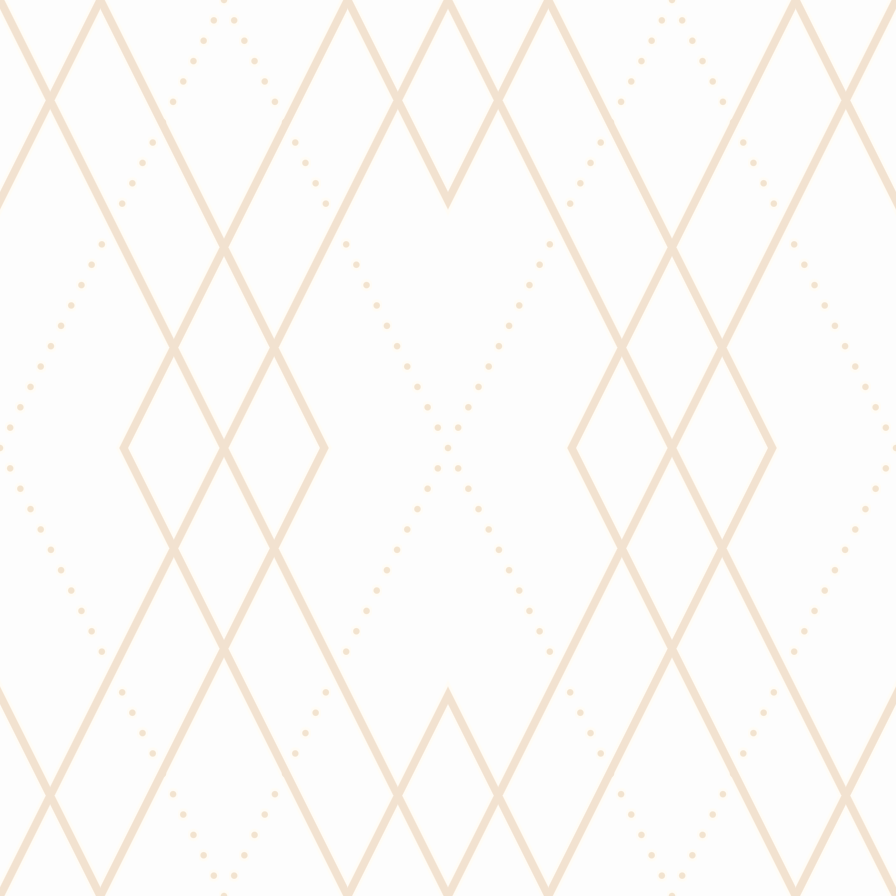
Write a WebGL 1 fragment shader that draws this pattern.

```glsl
precision highp float;
// Pale argyle: tall interlaced beige diamonds with a dotted diamond between them.

uniform vec2 u_resolution;

#define REPEATS vec2(2.0, 1.0)            // tiles across and down
#define INSET 0.448                       // shift of the second set of lines, in half tiles
#define DOTS_PER_SIDE 22.0
#define LINE_HALF_WIDTH 0.0044            // fractions of the canvas
#define DOT_RADIUS 0.0036
#define HALO_WIDTH 0.0045
#define PAPER_COLOR vec3(0.992, 0.992, 0.992)
#define HALO_COLOR vec3(1.0, 0.99, 0.965)
#define LINE_COLOR vec3(0.95, 0.885, 0.815)
#define DOT_COLOR vec3(0.95, 0.89, 0.81)

// Distance to the solid diagonals; q is the mirrored quarter tile, 0 to 1.
float latticeDistance(vec2 q, vec2 halfTile) {
  float falling = q.y + q.x;
  float rising = q.y - q.x;
  float d = min(abs(rising), abs(rising - INSET));
  d = min(d, abs(abs(falling - 1.0) - (1.0 - INSET)));
  return d / length(1.0 / halfTile);
}

// Distance to the nearest dot centre along the side x + y = 1.
float dotDistance(vec2 q, vec2 halfTile) {
  float x = floor(q.x * DOTS_PER_SIDE + 0.5) / DOTS_PER_SIDE;
  return length((q - vec2(x, 1.0 - x)) * halfTile);
}

// Antialiased coverage of a shape with signed distance d.
float coverage(float d, float pixel) {
  return 1.0 - smoothstep(-0.8 * pixel, 0.8 * pixel, d);
}

void main() {
  vec2 uv = gl_FragCoord.xy / u_resolution;
  float pixel = 1.0 / min(u_resolution.x, u_resolution.y);

  // Mirror each tile about its centre.
  vec2 halfTile = 0.5 / REPEATS;
  vec2 q = abs(fract(uv * REPEATS) * 2.0 - 1.0);

  float line = latticeDistance(q, halfTile) - LINE_HALF_WIDTH;
  float spot = dotDistance(q, halfTile) - DOT_RADIUS;

  // Paper with a faint warm halo, then dots, then lines on top.
  float halo = 1.0 - smoothstep(0.5 * HALO_WIDTH, HALO_WIDTH, min(line, spot));
  vec3 color = mix(PAPER_COLOR, HALO_COLOR, halo);
  color = mix(color, DOT_COLOR, coverage(spot, pixel));
  color = mix(color, LINE_COLOR, coverage(line, pixel));

  gl_FragColor = vec4(color, 1.0);
}
```
